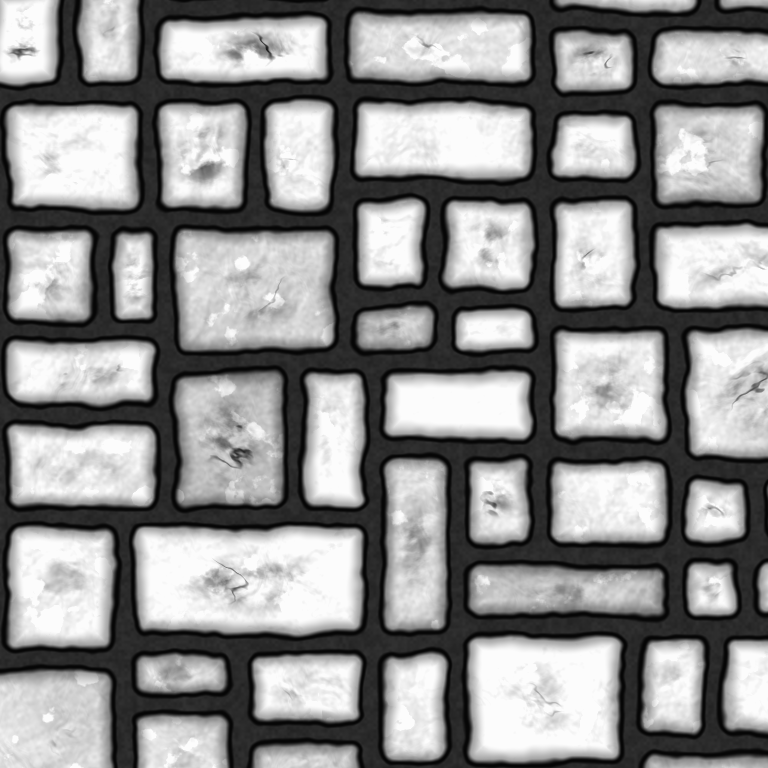
Reproduce this texture map procedurally as a Shadertoy shader.

```glsl
// Grey wall of irregular rectangular stones with dark recessed mortar.

const vec2  GRID        = vec2(4.6, 5.4);  // stone cells per canvas side
const float SEED        = 37.0;
const float EDGE_JITTER = 0.56;            // joint offset, in cells
const float SPLIT_SIDE  = 0.19;            // sides longer than this may be cut
const float SPLIT_ODDS  = 0.65;
const float INSET       = 0.0150;          // half the joint width
const float CORNER      = 0.012;
const float WOBBLE      = 0.008;           // unevenness of stone outlines
const float RIM_WIDTH   = 0.021;
const float RIM_SHADE   = 0.62;
const float TONE_DARK   = 0.75;
const float TONE_LIGHT  = 1.02;
const float MORTAR      = 0.165;
const float CREVICE     = 0.025;
const float RELIEF      = 0.85;

float hash(vec2 p) {
    vec3 q = fract(p.xyx * 0.1031);
    q += dot(q, q.yzx + 33.33);
    return fract((q.x + q.y) * q.z);
}

float noise(vec2 p) {
    vec2 i = floor(p), f = fract(p);
    f = f * f * (3.0 - 2.0 * f);
    vec2 e = vec2(0.0, 1.0);
    return mix(mix(hash(i), hash(i + e.yx), f.x),
               mix(hash(i + e.xy), hash(i + e.yy), f.x), f.y);
}

float fbm(vec2 p) {
    float sum = 0.0, amp = 0.5;
    for (int k = 0; k < 5; k++) {
        sum += amp * noise(p);
        p = mat2(1.6, 1.2, -1.2, 1.6) * p + 7.3;
        amp *= 0.5;
    }
    return sum / 0.97;
}

float jointShift(vec2 v) { return (hash(v + SEED) - 0.5) * EDGE_JITTER; }

// Interlocking rectangles: joints run on through alternate grid vertices.
void cellBounds(vec2 c, out vec2 lo, out vec2 hi) {
    float odd = mod(c.x + c.y, 2.0);
    lo = c + vec2(jointShift(c + vec2(0.0, odd)), jointShift(c + vec2(1.0 - odd, 0.0)));
    hi = c + 1.0 + vec2(jointShift(c + vec2(1.0, 1.0 - odd)), jointShift(c + vec2(odd, 1.0)));
}

// Bounds and identity of the stone around g (grid units).
void findStone(vec2 g, out vec2 lo, out vec2 hi, out vec2 id) {
    vec2 base = floor(g);
    id = base;
    cellBounds(base, lo, hi);
    for (int k = 0; k < 9; k++) {
        vec2 a, b, c = base + vec2(k % 3 - 1, k / 3 - 1);
        cellBounds(c, a, b);
        if (all(greaterThanEqual(g, a)) && all(lessThan(g, b))) { lo = a; hi = b; id = c; }
    }
    // Cut some of the long stones in two, up to twice.
    for (int k = 0; k < 2; k++) {
        vec2 size = (hi - lo) / GRID;
        int axis = size.x > 1.3 * size.y ? 0 : 1;
        if (size[axis] > SPLIT_SIDE && hash(id + 5.7) < SPLIT_ODDS) {
            float cut = mix(lo[axis], hi[axis], mix(0.37, 0.63, hash(id + 9.1)));
            if (g[axis] < cut) { hi[axis] = cut; id += vec2(41.0, 13.0); }
            else               { lo[axis] = cut; id += vec2(17.0, 59.0); }
        }
    }
}

float roundedBox(vec2 p, vec2 extent, float r) {
    vec2 q = abs(p) - extent + r;
    return length(max(q, 0.0)) + min(max(q.x, q.y), 0.0) - r;
}

float rockHeight(vec2 p) { return fbm(p * 15.0 + 1.6 * fbm(p * 11.0)); }

float stoneShade(vec2 p, vec2 local, vec2 id, float depth) {
    float turn = (hash(id + 2.3) - 0.5) * 1.2;
    vec2 q = mat2(cos(turn), -sin(turn), sin(turn), cos(turn)) * p + 3.0 * vec2(hash(id), hash(id + 4.0));
    float tone = mix(TONE_DARK, TONE_LIGHT, sqrt(hash(id + 1.7)));

    // Worn area near the middle of the face
    float worn = (1.0 - smoothstep(0.1, 0.85, length(local))) * smoothstep(0.3, 0.65, fbm(q * 9.0 + 5.0));
    worn *= 0.3 + 0.7 * hash(id + 6.1);

    // Side-lit relief, broad mottling and fine grain
    vec2 toLight = vec2(0.0012, -0.0024);
    float slope = rockHeight(q + toLight) - rockHeight(q - toLight);
    tone += slope * RELIEF * (0.7 + 1.7 * worn);
    tone += 0.22 * (fbm(q * 13.0 + 20.0) - 0.5) + 0.07 * (noise(q * 190.0) - 0.5);

    // Dark smudges, thin cracks and pale chips
    tone -= 0.65 * worn * smoothstep(0.42, 0.72, fbm(q * vec2(24.0, 38.0)));
    float vein = abs(fbm(q * vec2(8.0, 15.0) + 11.0) - 0.5);
    tone -= 0.42 * (1.0 - smoothstep(0.0, 0.022, vein)) * smoothstep(0.15, 0.6, worn);
    tone += 0.16 * smoothstep(0.63, 0.72, fbm(q * 32.0 + 40.0));

    return clamp(tone, 0.12, 0.99) * mix(RIM_SHADE, 1.0, smoothstep(0.0, RIM_WIDTH, depth));
}

void mainImage(out vec4 fragColor, in vec2 fragCoord) {
    vec2 p = fragCoord / iResolution.y;
    vec2 bent = p + 0.005 * (vec2(noise(p * 13.0), noise(p * 13.0 + 31.0)) - 0.5);

    vec2 lo, hi, id;
    findStone(bent * GRID, lo, hi, id);
    vec2 center = 0.5 * (lo + hi) / GRID, extent = 0.5 * (hi - lo) / GRID - INSET;

    // Signed distance to the uneven stone outline
    float d = roundedBox(bent - center, extent, CORNER);
    d += WOBBLE * (noise(p * 24.0 + id * 3.7) - 0.5) + 0.003 * (noise(p * 75.0 + id) - 0.5);

    // Mortar darkens to black beside each stone
    float grain = noise(p * 250.0) + noise(p * 120.0) - 1.0;
    float joint = mix(CREVICE, MORTAR + 0.035 * grain, smoothstep(0.004, 0.0085, d));
    float face = stoneShade(p, (bent - center) / extent, id, -d);
    float shade = mix(joint, face, smoothstep(-0.003, 0.0045, -d));
    fragColor = vec4(vec3(shade), 1.0);
}
```
